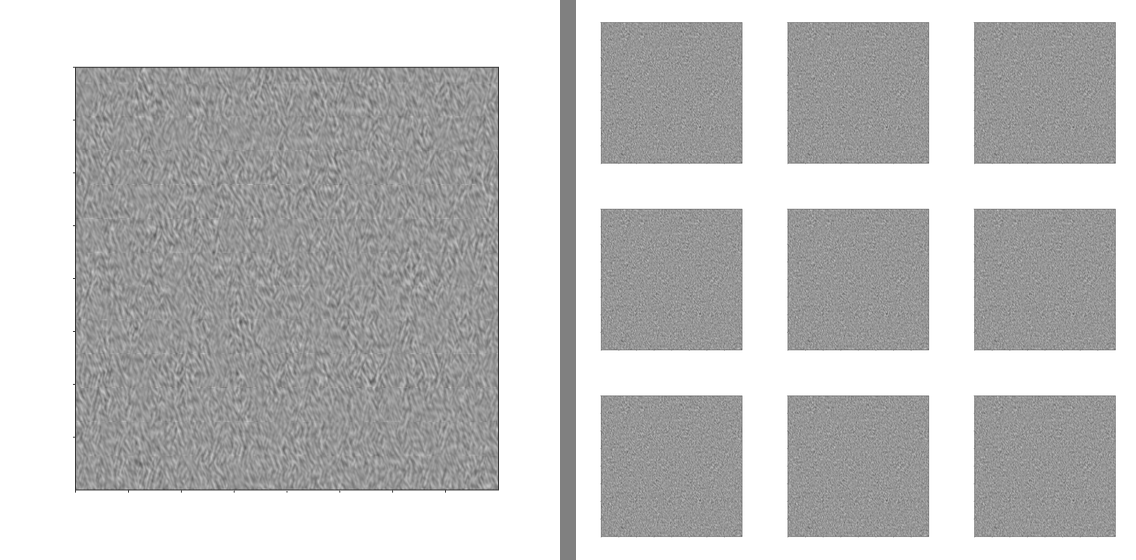
Left, the tile; right, the same tile 3 across and 3 down.
Reproduce this texture procedurally as a Shadertoy shader.

```glsl
// A grey plot panel with a thin frame and tick marks, centred on white.
// Its grain blends tilted, stretched layers of wrapping gradient noise,
// crossed by faint dashed seams on a regular grid of blocks.

const vec3 PAPER = vec3(1.0);
const vec3 INK = vec3(0.0);
const float MEAN_GREY = 0.587;
const float GRAIN_CONTRAST = 0.205;
const vec2 PANEL_MIN = vec2(0.135, 0.125);
const float PANEL_SIZE = 0.755;
const float ROWS = 400.0;        // sample rows and columns in the panel
const float BLOCK = 32.0;        // samples between seams
const float TICK_STEP = 50.0;    // samples between ticks
const float TICK_LENGTH = 0.0047;
const float LINE_HALF = 0.00065;

float hash(uvec2 cell, uint seed) {
    uint h = cell.x * 1597u + cell.y * 51749u + seed * 7919u;
    h = (h ^ (h >> 15)) * 739391u;
    h = (h ^ (h >> 13)) * 668265u;
    h ^= h >> 16;
    return float(h & 65535u) / 65536.0;
}

// Contribution of one lattice corner: its random gradient dotted with the offset
float corner(vec2 cell, vec2 offset, vec2 period, uint seed) {
    float angle = 6.28319 * hash(uvec2(mod(cell, period)), seed);
    return dot(vec2(cos(angle), sin(angle)), offset);
}

// Gradient noise that repeats after a whole number of cells
float gradientNoise(vec2 p, vec2 period, uint seed) {
    vec2 cell = floor(p);
    vec2 f = p - cell;
    vec2 s = f * f * f * (f * (f * 6.0 - 15.0) + 10.0);
    vec2 e = vec2(1.0, 0.0);
    float low = mix(corner(cell, f, period, seed),
                    corner(cell + e.xy, f - e.xy, period, seed), s.x);
    float high = mix(corner(cell + e.yx, f - e.yx, period, seed),
                     corner(cell + e.xx, f - e.xx, period, seed), s.x);
    return mix(low, high, s.y);
}

// Upright streaks leaning by the given shear
float streaks(vec2 p, vec2 cells, float lean, uint seed) {
    return gradientNoise(vec2(p.x + lean * p.y, p.y) * cells, cells, seed);
}

// Blend of two noises that keeps the contrast even
float blendEven(float a, float b, float w) {
    return mix(a, b, w) / sqrt(w * w + (1.0 - w) * (1.0 - w));
}

float grain(vec2 p) {
    vec2 patches = vec2(34.0, 18.0);
    float choice = gradientNoise(p * patches, patches, 1u);
    float leftLean = streaks(p, vec2(146.0, 54.0), 0.34, 2u);
    float rightLean = streaks(p, vec2(150.0, 56.0), -0.24, 3u);
    float streak = blendEven(leftLean, rightLean, smoothstep(-0.15, 0.3, choice));
    float blobs = streaks(p, vec2(112.0, 92.0), 0.5, 4u);
    vec2 swells = vec2(22.0, 9.0);
    float strength = 1.0 + 0.7 * gradientNoise(p * swells, swells, 5u);
    return strength * (streak + 0.45 * blobs);
}

// Share of a pixel covered by a line of given half width at distance d
float lineCover(float d, float halfWidth, float pixel) {
    float top = min(d + 0.5 * pixel, halfWidth);
    float bottom = max(d - 0.5 * pixel, -halfWidth);
    return clamp((top - bottom) / pixel, 0.0, 1.0);
}

// Light and dark dashes along the seams that cross the axis "across"
float seamDashes(float along, float across, float first, float pixel, uint seed) {
    float row = (across * ROWS - first) / BLOCK;
    float d = (row - floor(row + 0.5)) * BLOCK / ROWS;
    vec2 cells = vec2(120.0, 16.0);
    vec2 q = vec2(along * cells.x, floor(row + 0.5) + 0.5);
    float dash = gradientNoise(q, cells, seed);
    return lineCover(d, 0.5 / ROWS, pixel) * (0.03 + 0.55 * dash);
}

// Tick marks just outside one side; "outward" is the distance from that side
float ticks(float along, float outward, float pixel) {
    float stepSize = PANEL_SIZE * TICK_STEP / ROWS;
    float nearest = clamp(floor(along / stepSize + 0.5), 0.0, 7.0);
    float across = lineCover(along - nearest * stepSize, LINE_HALF, pixel);
    return across * lineCover(outward - 0.5 * TICK_LENGTH, 0.5 * TICK_LENGTH, pixel);
}

void mainImage(out vec4 fragColor, in vec2 fragCoord) {
    vec2 uv = fragCoord / iResolution.xy;
    float pixel = 1.0 / iResolution.y;
    vec2 local = uv - PANEL_MIN;
    vec2 p = local / PANEL_SIZE;
    vec2 fromTop = vec2(p.x, 1.0 - p.y);

    // Grain and block seams
    float grey = MEAN_GREY + GRAIN_CONTRAST * grain(p);
    float panelPixel = pixel / PANEL_SIZE;
    grey += 0.32 * seamDashes(p.x, fromTop.y, 15.0, panelPixel, 6u);
    grey += 0.14 * seamDashes(p.y, p.x, 9.0, panelPixel, 7u);

    // Panel on paper, then frame and ticks
    vec2 edge = abs(local - 0.5 * PANEL_SIZE) - 0.5 * PANEL_SIZE;
    float d = max(edge.x, edge.y);
    float inside = clamp(0.5 - d / pixel, 0.0, 1.0);
    vec3 color = mix(PAPER, vec3(clamp(grey, 0.0, 1.0)), inside);
    float ink = lineCover(d, LINE_HALF, pixel);
    ink = max(ink, ticks(local.x, -local.y, pixel));
    ink = max(ink, ticks(PANEL_SIZE - local.y, -local.x, pixel));
    fragColor = vec4(mix(color, INK, ink), 1.0);
}
```
